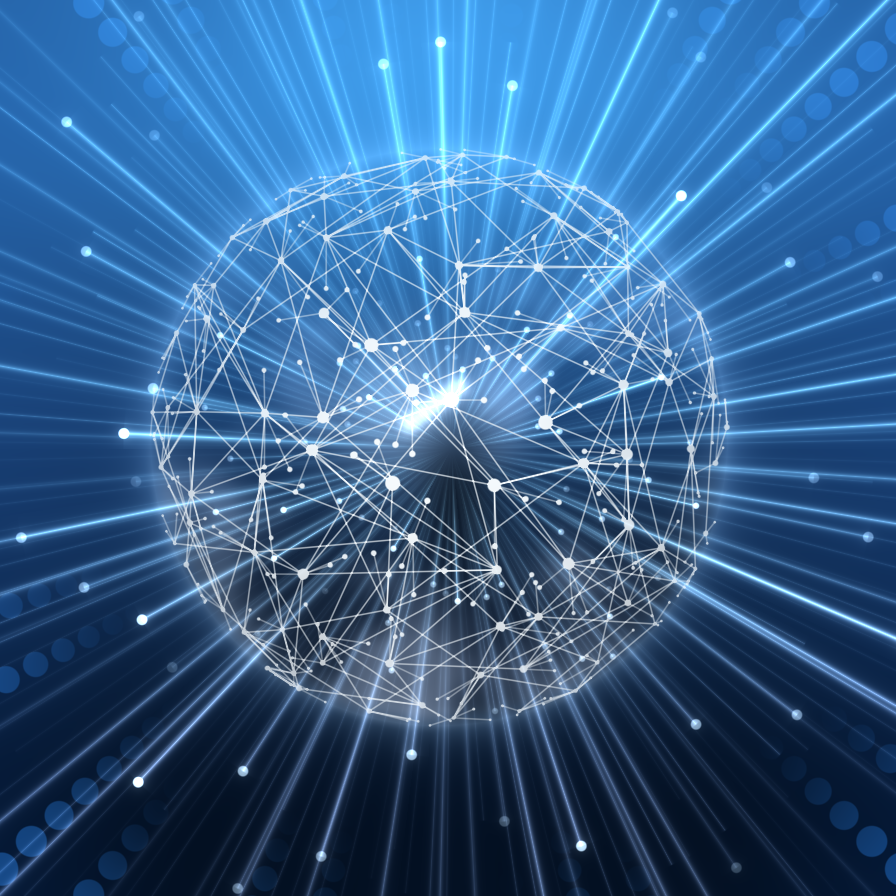
Write a WebGL 2 fragment shader that draws this background.

```glsl
#version 300 es
precision highp float;

uniform vec2 u_resolution;
out vec4 outColor;

#define TAU 6.2831853
#define BURST_CENTER vec2(0.504, 0.499)
#define GLOBE_CENTER vec2(0.490, 0.512)
#define GLOBE_RADIUS 0.322
#define NODE_DENSITY 3.5
#define LINK_CHANCE 0.25
#define LINK_WIDTH 0.0006
#define NODE_SIZE 0.0082
#define DOT_ROWS 46.0
#define RAY_CYAN vec3(0.54, 0.80, 0.86)
#define RAY_LILAC vec3(0.54, 0.62, 0.78)

float hash(vec2 p) {
  return fract(sin(dot(p, vec2(127.1, 311.7))) * 43758.5453);
}

float noise(vec2 p) {
  vec2 i = floor(p), f = fract(p);
  f = f * f * (3.0 - 2.0 * f);
  return mix(mix(hash(i), hash(i + vec2(1, 0)), f.x),
             mix(hash(i + vec2(0, 1)), hash(i + vec2(1, 1)), f.x), f.y);
}

float segmentDistance(vec2 p, vec2 a, vec2 b) {
  vec2 pa = p - a, ba = b - a;
  return length(pa - ba * clamp(dot(pa, ba) / (dot(ba, ba) + 1e-7), 0.0, 1.0));
}

float glow(vec2 p, vec2 center, vec2 size) {
  vec2 d = (p - center) / size;
  return exp(-dot(d, d));
}

// Night-to-sky gradient with a lamp at the top
vec3 backdrop(vec2 p) {
  vec3 c = mix(vec3(0.01, 0.06, 0.13), vec3(0.09, 0.23, 0.42), smoothstep(0.05, 0.58, p.y));
  c = mix(c, vec3(0.14, 0.38, 0.65), smoothstep(0.45, 0.92, p.y));
  c += vec3(0.11, 0.24, 0.28) * glow(p, vec2(0.49, 0.93), vec2(0.32, 0.26));
  return c + vec3(0.01, 0.045, 0.10) * smoothstep(0.25, 0.6, abs(p.x - 0.5)) * (1.0 - p.y);
}

// Radial rows of soft discs, growing outwards
float dotRows(vec2 d, float px) {
  float r = length(d), step1 = TAU / DOT_ROWS;
  vec2 cell = vec2(atan(d.y, d.x), log(r) * 2.0) / step1;
  float row = mod(floor(cell.x), DOT_ROWS);
  vec2 local = (fract(cell) - 0.5) * vec2(step1, step1 * 0.5) * r;
  float disc = 1.0 - smoothstep(-px, px, length(local) - 0.027 * r);
  float start = mix(0.36, 0.5, hash(vec2(row, 3.0)));
  float diagonal = smoothstep(0.1, 0.8, 2.0 * abs(d.x * d.y) / (r * r));
  return disc * step(0.4, hash(vec2(row, 8.0))) * smoothstep(start, start + 0.25, r) * diagonal;
}

// One ring of rays: x is the streak, y the bright tip
vec2 rayRing(vec2 d, float count, float seed, vec2 reach, float width, float px) {
  float r = length(d), a = atan(d.y, d.x) / TAU * count;
  vec2 id = vec2(mod(floor(a), count), seed);
  float across = (fract(a) - 0.5 - 0.5 * (hash(id) - 0.5)) * TAU / count * r;
  float end = mix(reach.x, reach.y, hash(id + 17.0));
  float strength = hash(id + 31.0);
  strength = mix(0.12, 1.0, strength * strength);
  float along = smoothstep(0.0, min(end, 0.42), r) * (1.0 - smoothstep(-px, px, r - end));
  float core = exp(-abs(across) / width) + 0.12 * exp(-abs(across) / (4.0 * width));
  float tip = length(vec2(across, r - end));
  float size = width * 2.8;
  return strength * vec2(core * along, 1.0 - smoothstep(size - px, size + px, tip) + 0.3 * exp(-tip / size));
}

// Unrolled globe coordinates to the visible disc
vec2 wrapToGlobe(vec2 s) {
  float angle = max(length(s), 1e-4);
  return s / angle * sin(min(angle, TAU * 0.25)) * GLOBE_RADIUS;
}

// Hubs, chords between them, and small satellites
float network(vec2 q, float px) {
  float rim = length(q) / GLOBE_RADIUS;
  if (rim > 1.01) return 0.0;
  vec2 s = q / max(length(q), 1e-5) * asin(min(rim, 1.0));
  vec2 base = floor(s * NODE_DENSITY);
  vec2 hubs[25];
  bool hidden[25];
  float ink = 0.0, squash = mix(1.0, 0.35, rim * rim);
  for (int i = 0; i < 25; i++) {
    vec2 id = base + vec2(i % 5, i / 5) - 2.0;
    vec2 spot = id + 0.15 + 0.7 * vec2(hash(id), hash(id + 41.0));
    hubs[i] = wrapToGlobe(spot / NODE_DENSITY);
    hidden[i] = length(spot) / NODE_DENSITY > 1.56;
    if (hidden[i]) continue;
    float size = NODE_SIZE * mix(0.6, 1.1, hash(id + 7.0)) * squash;
    ink += 1.0 - smoothstep(size - px, size + px, length(q - hubs[i]));
    for (int k = 0; k < 3; k++) {
      float turn = TAU * hash(id + float(k) * 5.3);
      vec2 leaf = spot + vec2(cos(turn), sin(turn)) * mix(0.4, 0.9, hash(id + float(k) * 9.1));
      leaf = wrapToGlobe(leaf / NODE_DENSITY);
      float leafSize = 0.0036 * squash;
      ink += 1.0 - smoothstep(leafSize - px, leafSize + px, length(q - leaf));
      ink += 0.5 * (1.0 - smoothstep(0.0, LINK_WIDTH + px, segmentDistance(q, hubs[i], leaf)));
    }
    for (int j = 0; j < i; j++) {
      vec2 other = base + vec2(j % 5, j / 5) - 2.0, gap = abs(id - other);
      if (hidden[j] || max(gap.x, gap.y) > 2.0 || hash(id * 1.7 + other * 2.3) > LINK_CHANCE) continue;
      ink += 0.7 * (1.0 - smoothstep(0.0, LINK_WIDTH + px, segmentDistance(q, hubs[i], hubs[j])));
    }
  }
  return min(ink, 1.0) * mix(1.0, 0.7, rim * rim);
}

void main() {
  float px = 1.0 / min(u_resolution.x, u_resolution.y);
  vec2 p = gl_FragCoord.xy / u_resolution;
  vec2 d = p - BURST_CENTER, q = p - GLOBE_CENTER;
  vec3 color = backdrop(p);
  color += vec3(0.07, 0.21, 0.36) * dotRows(d, px) * mix(0.85, 0.35, p.y);

  // Misty globe body and halo
  float edge = length(q) - GLOBE_RADIUS;
  float inside = 1.0 - smoothstep(-0.02, 0.01, edge);
  float mist = smoothstep(0.4, 0.8, noise(p * 9.0) * 0.7 + noise(p * 19.0) * 0.3);
  color = mix(color, vec3(0.08, 0.11, 0.16), inside * 0.65 * smoothstep(0.6, 0.3, p.y));
  color += vec3(0.24, 0.25, 0.27) * mist * inside * smoothstep(0.8, 0.5, p.y);
  color += vec3(0.18, 0.21, 0.23) * exp(-abs(edge) / 0.020) * mix(1.0, 0.5, p.y);
  color += vec3(0.36, 0.37, 0.37) * glow(p, vec2(0.455, 0.545), vec2(0.09, 0.075));
  color *= 1.0 - 0.5 * glow(p, vec2(0.51, 0.45), vec2(0.045, 0.08));

  // Light burst: tipped, endless, short and hair-thin rays
  vec2 rays = vec2(1.6, 1.0) * rayRing(d, 42.0, 1.0, vec2(0.34, 0.62), 0.0021, px);
  rays += vec2(1.1, 0.0) * rayRing(d, 52.0, 2.0, vec2(0.8, 1.2), 0.0021, px);
  rays += vec2(1.4, 0.8) * rayRing(d, 64.0, 3.0, vec2(0.08, 0.30), 0.0012, px);
  rays += vec2(0.4, 0.0) * rayRing(d, 130.0, 4.0, vec2(0.4, 1.0), 0.0010, px);
  vec3 rayColor = mix(RAY_LILAC, RAY_CYAN, smoothstep(0.1, 0.6, p.y));
  color += rayColor * rays.x * 0.65 + vec3(0.85, 0.95, 1.0) * rays.y;

  // White net and the slanted flare near the middle
  color = mix(color, vec3(0.97, 0.99, 1.0), network(q, px));
  float flare = segmentDistance(p, vec2(0.458, 0.527), vec2(0.512, 0.568));
  color += vec3(0.52, 0.54, 0.55) * exp(-flare * flare / 0.00014);
  outColor = vec4(clamp(color, 0.0, 1.0), 1.0);
}
```
